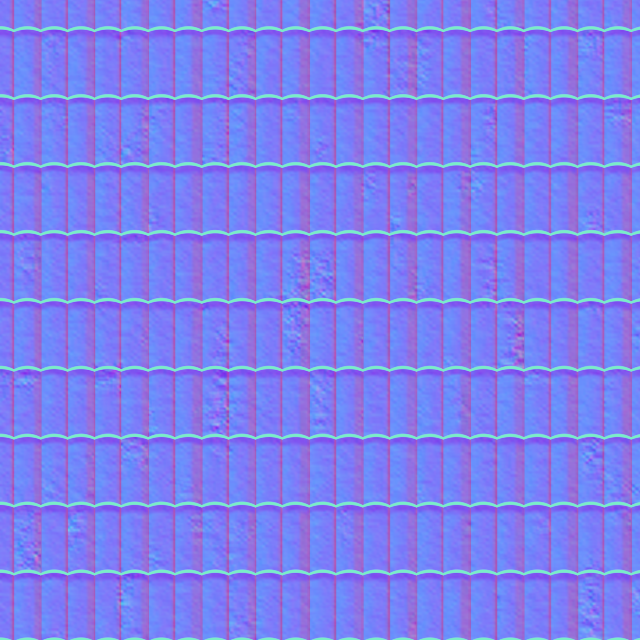
A Shadertoy shader for this texture map:

```glsl
// Tangent-space normal map of a clay tile roof: arched lips, side ribs and worn faces.

const vec2  TILES       = vec2(23.85, 9.423);    // tiles across and down the canvas
const vec2  ORIGIN      = vec2(0.0218, 0.0435);  // first tile corner, from the top left
const float LIP_SAG     = 0.045;                 // drop of the lip at the tile sides
const float LIP_HALF    = 0.027;                 // half thickness of the lip
const float SHADOW_END  = 0.16;                  // reach of the slope below the lip
const float WIDE_RIB    = 0.31;
const float NARROW_RIB  = 0.12;
const float SEAM_WIDTH  = 0.07;
const float GRAIN       = 0.20;                  // relief of clean clay
const float WORN_GRAIN  = 0.65;                  // added relief on worn patches

const vec3 LEFT_BLUE   = vec3(0.42, 0.56, 0.99);
const vec3 FACE_VIOLET = vec3(0.49, 0.48, 0.98);
const vec3 RIB_MAUVE   = vec3(0.60, 0.43, 0.84);
const vec3 SEAM_RED    = vec3(0.68, 0.33, 0.70);
const vec3 SLOPE_PURPLE = vec3(0.50, 0.32, 0.94);
const vec3 LIP_CYAN    = vec3(0.51, 0.77, 0.91);
const vec3 LIP_GREEN   = vec3(0.48, 0.93, 0.78);

float hash(vec2 p) {
    return fract(sin(dot(p, vec2(127.1, 311.7))) * 43758.5453);
}

float noise(vec2 p) {
    vec2 i = floor(p), f = fract(p);
    f = f * f * (3.0 - 2.0 * f);
    return mix(mix(hash(i), hash(i + vec2(1, 0)), f.x),
               mix(hash(i + vec2(0, 1)), hash(i + vec2(1, 1)), f.x), f.y);
}

float clayHeight(vec2 p) {
    return noise(p * vec2(75.0, 95.0)) + 0.5 * noise(p * vec2(180.0, 200.0) + 17.0);
}

vec2 claySlope(vec2 p) {
    const float STEP = 0.0016;
    float h = clayHeight(p);
    return vec2(clayHeight(p + vec2(STEP, 0.0)) - h,
                clayHeight(p + vec2(0.0, STEP)) - h);
}

void mainImage(out vec4 fragColor, in vec2 fragCoord) {
    vec2 p = fragCoord / iResolution.xy;
    vec2 grid = (vec2(p.x, 1.0 - p.y) - ORIGIN) * TILES;
    vec2 aa = TILES / iResolution.xy;

    // Bend each row into arches, then split into tiles
    float across = fract(grid.x);
    float side = 2.0 * across - 1.0;
    grid.y -= LIP_SAG * side * side;
    vec2 id = floor(grid);
    float down = fract(grid.y);
    float tileRandom = hash(id + 3.0);
    float columnRandom = hash(vec2(id.x, 41.0));

    // Curved face, turning from left-facing to flat
    float mottling = noise(p * vec2(45.0, 32.0) + 5.0) - 0.5;
    float turn = across + 0.35 * mottling + 0.25 * (tileRandom - 0.5);
    vec3 color = mix(LEFT_BLUE, FACE_VIOLET, smoothstep(0.08, 0.65, turn));

    // Right-hand rib, alternately wide and narrow
    float isOdd = mod(id.x, 2.0);
    float ribWidth = mix(WIDE_RIB, NARROW_RIB, isOdd) * mix(0.75, 1.15, columnRandom);
    float ribEdge = 1.0 - ribWidth + 0.06 * mottling;
    float rib = smoothstep(ribEdge - 0.05 - aa.x, ribEdge + 0.05 + aa.x, across);
    rib *= mix(0.65, 1.0, hash(id + 19.0)) + 0.4 * mottling;
    color = mix(color, RIB_MAUVE, clamp(rib, 0.0, 1.0));

    // Steep slope under the lip, weaker on the left side
    float slopeEnd = SHADOW_END * mix(0.8, 1.15, tileRandom);
    float slope = 1.0 - smoothstep(0.07, slopeEnd, down);
    slope *= mix(0.6, 0.95, smoothstep(0.0, 0.4, across));
    color = mix(color, SLOPE_PURPLE, slope);

    // Thin seam between columns
    float seam = smoothstep(1.0 - SEAM_WIDTH - aa.x, 1.0 - 0.4 * SEAM_WIDTH, across);
    seam = max(seam, 1.0 - smoothstep(0.0, 0.02 + aa.x, across));
    color = mix(color, SEAM_RED, seam * mix(0.35, 0.85, isOdd) * mix(0.7, 1.0, columnRandom));

    // Clay grain with rougher worn patches
    float patches = noise(p * vec2(26.0, 17.0) + 31.0);
    float wear = smoothstep(0.5, 0.95, patches) * smoothstep(0.3, 0.8, hash(id + 57.0));
    vec2 relief = claySlope(p) * (GRAIN + WORN_GRAIN * wear);
    color += vec3(-relief.x, -relief.y, -0.15 * length(relief));

    // Bright lip with a softer outer edge
    float lipDistance = min(down, 1.0 - down);
    float lipHalf = LIP_HALF * mix(1.0, 0.75, side * side);
    float lip = 1.0 - smoothstep(lipHalf - 0.5 * aa.y, lipHalf + 0.5 * aa.y, lipDistance);
    float core = 1.0 - smoothstep(0.4 * lipHalf, lipHalf, lipDistance);
    color = mix(color, mix(LIP_CYAN, LIP_GREEN, core), lip);

    fragColor = vec4(clamp(color, 0.0, 1.0), 1.0);
}
```
